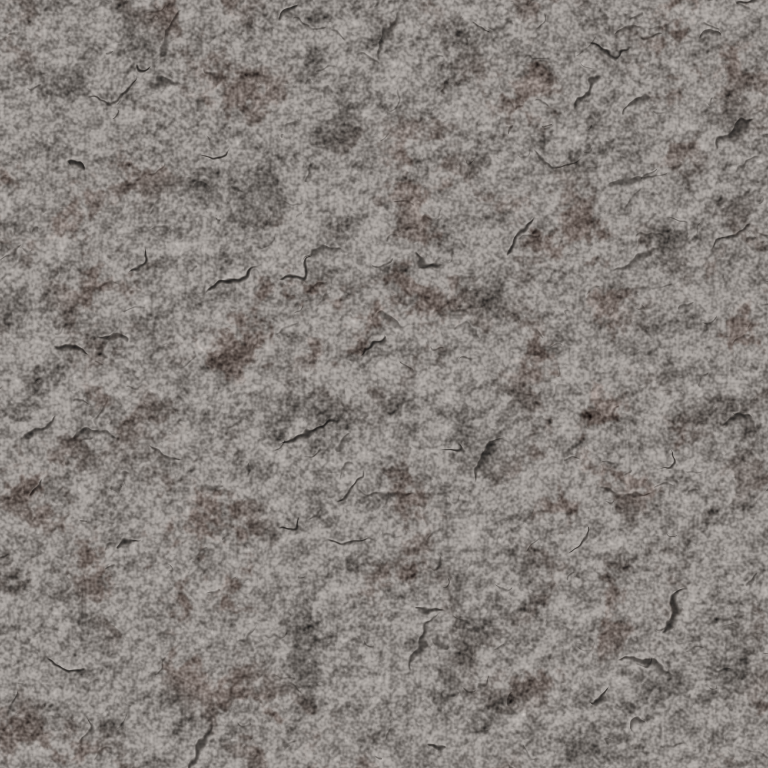
This texture is drawn by a Shadertoy shader. Its source:

```glsl
// Rough weathered grey stone: brown blotches, chipped relief and fine grit.
// Gradient-noise layers set the tone, a height difference lights the relief,
// and curved tapered cuts scattered on jittered cells make shadowed cracks.

const vec3 STONE_TINT = vec3(0.0, -0.020, -0.036);
const vec3 RUST_TINT = vec3(0.012, -0.012, -0.018);
const vec2 LIGHT_DIR = vec2(-0.40, 0.92);
const float BASE_TONE = 0.567;

vec2 hash2(vec2 p) {
    vec3 q = fract(p.xyx * vec3(0.1031, 0.1030, 0.0973));
    q += dot(q, q.yzx + 33.33);
    return fract((q.xx + q.yz) * q.zy);
}

float cornerSlope(vec2 cell, vec2 offset) {
    float angle = 6.2832 * hash2(cell).x;
    return dot(vec2(cos(angle), sin(angle)), offset);
}

float gradientNoise(vec2 p) {
    vec2 i = floor(p), f = fract(p);
    vec2 u = f * f * f * (f * (f * 6.0 - 15.0) + 10.0);
    vec2 e = vec2(1.0, 0.0);
    float low = mix(cornerSlope(i, f), cornerSlope(i + e, f - e), u.x);
    float high = mix(cornerSlope(i + e.yx, f - e.yx),
                     cornerSlope(i + e.xx, f - e.xx), u.x);
    return mix(low, high, u.y);
}

float fbm(vec2 p, int octaves) {
    const mat2 turnAndDouble = mat2(1.6, 1.2, -1.2, 1.6);
    float sum = 0.0, amplitude = 1.0;
    for (int i = 0; i < octaves; i++) {
        sum += amplitude * gradientNoise(p);
        p = turnAndDouble * p + 17.3;
        amplitude *= 0.5;
    }
    return sum;
}

// Creased, chipped surface height
float stoneHeight(vec2 p) {
    return fbm(p * 16.0 + 5.0, 5) + 0.8 * abs(fbm(p * 9.0 + 41.0, 4));
}

// x: shadow under the ledge, y: lit lip above it
vec2 cracks(vec2 p, float cells, float seed, float density) {
    vec2 g = p * cells, home = floor(g), result = vec2(0.0);
    float soft = 0.0022 * cells;
    for (int y = -1; y <= 1; y++)
    for (int x = -1; x <= 1; x++) {
        vec2 cell = home + vec2(x, y);
        vec2 place = hash2(cell + seed);
        vec2 shape = hash2(cell + seed + 57.0);
        vec2 kind = hash2(cell + seed + 113.0);
        float angle = 0.4 + 1.7 * (shape.x - 0.5);
        float c = cos(angle), s = sin(angle);
        vec2 q = mat2(c, -s, s, c) * (g - cell - place);

        float halfLength = mix(0.12, 0.40, shape.y);
        float along = q.x / halfLength;
        float taper = max(1.0 - along * along, 0.0);
        float across = q.y - 0.12 * (kind.y - 0.5) * (1.0 - 2.0 * along * along);
        float width = mix(0.035, 0.11, kind.y * kind.y) * taper + 0.001;

        float shadow = (1.0 - smoothstep(-0.5 * soft, soft, across))
                     * smoothstep(-width - soft, -0.25 * width, across);
        float lip = smoothstep(0.0, soft, across)
                  * (1.0 - smoothstep(soft, soft + 0.07, across));
        float strength = step(kind.x, density) * smoothstep(0.0, 0.45, taper)
                       * mix(0.5, 1.0, place.x);
        result = max(result, strength * vec2(shadow, lip));
    }
    return result;
}

void mainImage(out vec4 fragColor, in vec2 fragCoord) {
    vec2 p = fragCoord / iResolution.y;
    vec2 warp = vec2(fbm(p * 24.0, 3), fbm(p * 24.0 + 71.0, 3));
    vec2 bent = p + 0.016 * warp;

    // Ragged dark blotches, some of them rusty
    float ragged = fbm(p * 60.0 + 9.0, 3);
    float blotch = smoothstep(0.02, 0.42, fbm(bent * 14.0 + 23.0, 4) + 0.35 * ragged);
    float rust = blotch * smoothstep(-0.25, 0.25, gradientNoise(p * 6.0 + 3.0));

    // Mottling and grit
    float mottle = fbm(bent * 32.0 + 63.0, 4);
    float grit = 0.17 * gradientNoise(p * 118.0 + 7.0)
               + 0.19 * gradientNoise(p * 231.0 + 31.0);
    float speck = smoothstep(0.34, 0.55, gradientNoise(p * 150.0 + 90.0));

    // Relief lit from above
    float relief = stoneHeight(p) - stoneHeight(p + 0.004 * LIGHT_DIR);
    float hollow = max(-relief - 0.09, 0.0);

    vec2 large = cracks(bent, 10.0, 11.0, 0.55);
    vec2 small = cracks(bent + 0.37, 23.0, 211.0, 0.40);

    float tone = BASE_TONE - 0.135 * blotch + 0.13 * mottle + grit + 0.07 * speck;
    tone += 0.42 * relief - 0.45 * hollow;
    tone += 0.05 * large.y + 0.03 * small.y;
    tone -= 0.45 * max(tone - 0.63, 0.0);
    tone *= (1.0 - 0.68 * large.x) * (1.0 - 0.36 * small.x);

    vec3 color = vec3(tone) + STONE_TINT * smoothstep(0.0, 0.4, tone)
               + RUST_TINT * rust;
    fragColor = vec4(clamp(color, 0.0, 1.0), 1.0);
}
```
